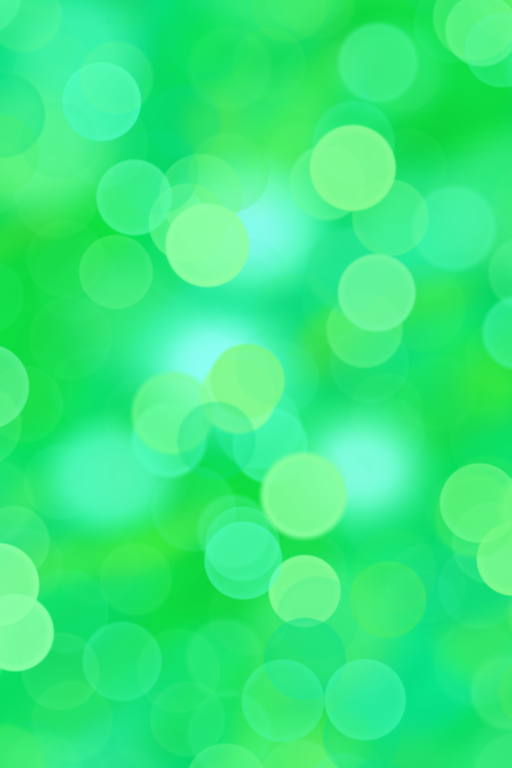
This background is drawn by a WebGL 2 fragment shader. Its source:

```glsl
#version 300 es
precision highp float;

#define DISC_RADIUS 0.052
#define DISC_CELL 0.145
#define DISC_LAYERS 4
#define DISC_ALPHA 0.56
#define DISC_RIM 0.25
#define GLOW_RADIUS 0.085
#define GLOW_CELL 0.23
#define GLOW_LAYERS 2
#define GLOW_ALPHA 0.95
#define CLUSTERING 0.45
#define SEED 7.0

uniform vec2 u_resolution;
out vec4 fragColor;

const vec3 LEAF = vec3(0.05, 0.86, 0.25);
const vec3 EMERALD = vec3(0.03, 0.86, 0.38);
const vec3 TEAL = vec3(0.03, 0.87, 0.52);
const vec3 LIME = vec3(0.31, 0.91, 0.23);
const vec3 PALE = vec3(0.48, 0.99, 0.57);
const vec3 MINT = vec3(0.31, 0.99, 0.75);
const vec3 CYAN = vec3(0.57, 1.00, 0.97);
const vec3 BRIGHT = vec3(0.57, 1.00, 0.66);

vec4 hash4(vec2 cell, float salt) {
    vec4 q = fract(vec4(cell.xyx, salt + SEED) * vec4(0.1031, 0.1030, 0.0973, 0.1099));
    q += dot(q, q.wzxy + 33.33);
    return fract((q.xxyz + q.yzzw) * q.zywx);
}

// Smooth field in about -1..1 from warped sines
float sineField(vec2 p, float phase) {
    p += 0.05 * sin(p.yx * vec2(13.0, 11.0) + phase);
    float sum = sin(dot(p, vec2(8.1, 5.3)) + phase)
              + 0.8 * sin(dot(p, vec2(-6.7, 11.9)) + 2.3 * phase)
              + 0.5 * sin(dot(p, vec2(17.3, 9.1)) - 1.7 * phase)
              + 0.4 * sin(dot(p, vec2(-23.0, 29.0)) + 3.1 * phase);
    return sum / 1.8;
}

// Lights gather in some regions and thin out in others
float crowding(vec2 p) {
    return 1.0 + CLUSTERING * clamp(sineField(p * 0.9, 2.7), -1.0, 1.0);
}

vec3 foliage(vec2 p) {
    float hue = sineField(p, 1.4);
    vec3 color = mix(EMERALD, hue > 0.0 ? TEAL : LEAF, smoothstep(0.0, 0.8, abs(hue)));
    float sunlit = smoothstep(0.3, 1.1, sineField(p * 1.3, 4.6));
    color = mix(color, LIME, 0.6 * sunlit);
    return color * (1.0 + 0.025 * sineField(p * 2.6, 0.8));
}

// Wide, fully blurred lights
vec3 addGlows(vec3 color, vec2 p, float salt) {
    vec2 q = p / GLOW_CELL + 0.37 * salt;
    vec2 home = floor(q);
    for (int y = -1; y <= 1; y++)
    for (int x = -1; x <= 1; x++) {
        vec2 cell = home + vec2(x, y);
        vec4 place = hash4(cell, salt);
        vec4 look = hash4(cell + 19.0, salt + 5.0);
        float radius = GLOW_RADIUS * mix(0.75, 1.15, place.z);
        vec2 offset = (q - cell - place.xy) * GLOW_CELL;
        float dist = length(offset * vec2(0.88, 1.0)) / radius;
        float body = 1.0 - smoothstep(mix(0.3, 0.7, place.w), 1.3, dist);
        vec3 tint = mix(MINT, PALE, smoothstep(0.3, 0.7, look.x));
        float core = smoothstep(0.78, 0.94, look.y) * (1.0 - smoothstep(0.2, 1.0, dist));
        tint = mix(tint, CYAN, core * step(look.x, 0.7));
        float alpha = min(GLOW_ALPHA * look.y * look.y * crowding(p - offset), 0.95);
        color = mix(color, tint, alpha * body);
    }
    return color;
}

// Translucent lens discs with a faint bright rim
vec3 addDiscs(vec3 color, vec2 p, float salt) {
    vec2 q = p / DISC_CELL + 0.43 * salt;
    vec2 home = floor(q);
    float pixel = 0.7 / u_resolution.y;
    for (int y = -1; y <= 1; y++)
    for (int x = -1; x <= 1; x++) {
        vec2 cell = home + vec2(x, y);
        vec4 place = hash4(cell, salt);
        vec4 look = hash4(cell + 41.0, salt + 3.0);
        float radius = DISC_RADIUS * mix(0.9, 1.08, place.z);
        vec2 offset = (q - cell - place.xy) * DISC_CELL;
        float dist = length(offset);
        float blur = mix(0.0008, 0.006, pow(place.w, 3.0)) + pixel;
        float body = 1.0 - smoothstep(radius - blur, radius + blur, dist);
        float rim = 1.0 + DISC_RIM * smoothstep(0.75, 1.0, dist / radius);
        vec3 tint = mix(MINT, PALE, smoothstep(0.2, 0.7, look.x));
        tint = mix(tint, LIME, 0.7 * step(0.88, look.z));
        tint = mix(tint, TEAL, step(look.z, 0.14));
        float alpha = (0.05 + DISC_ALPHA * pow(look.y, 3.0)) * crowding(p - offset);
        // A few discs are nearly opaque and paler
        float bright = smoothstep(0.92, 0.97, look.y);
        tint = mix(tint, BRIGHT, 0.75 * bright);
        alpha = min(alpha + 0.25 * bright, 0.85);
        color = mix(color, tint, min(alpha * rim, 0.95) * body);
    }
    return color;
}

void main() {
    vec2 p = gl_FragCoord.xy / u_resolution.y;
    vec3 color = foliage(p);
    for (int i = 0; i < GLOW_LAYERS; i++) color = addGlows(color, p, 11.0 + 6.0 * float(i));
    for (int i = 0; i < DISC_LAYERS; i++) color = addDiscs(color, p, 31.0 + 8.0 * float(i));
    fragColor = vec4(clamp(color, 0.0, 1.0), 1.0);
}
```
